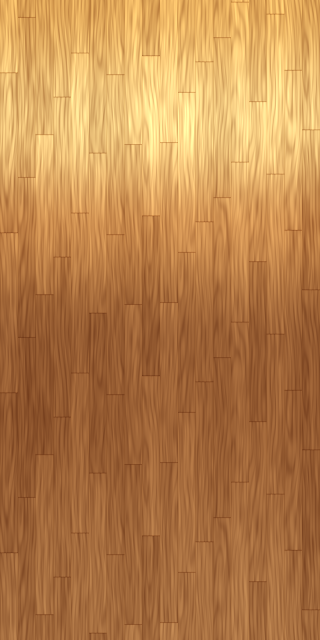
Write a Shadertoy shader that draws this texture.

```glsl
// Strip parquet: 18 columns of narrow upright planks, four lengths down, with staggered joints.
// Each plank gets its own tone, and grain from warped elongated rings plus layered streaks.
// A warm band of light falls across the upper third and fades to brown below.
#define COLUMNS 18.0
#define ROWS 4.0
#define TONE_PERIOD 2.0      // plank lengths before the planks repeat
#define SEAM_WIDTH 0.0024    // fraction of the canvas width
#define RINGS 5.0            // growth rings across one plank
#define GRAIN 0.16
#define TONE_SPREAD 0.23
#define AMBER vec3(0.88, 0.655, 0.35)
#define PALE vec3(0.95, 0.785, 0.495)
#define TAN vec3(0.785, 0.535, 0.295)
#define DARK vec3(0.585, 0.358, 0.193)
#define BROWN vec3(0.64, 0.42, 0.24)

const float TAU = 6.28318;

float hash(vec2 p) {
    p = fract(p * vec2(0.1031, 0.1137));
    p += dot(p, p.yx + 33.33);
    return fract((p.x + p.y) * p.x * 37.7);
}

float valueNoise(vec2 p) {
    vec2 i = floor(p), f = fract(p);
    f = f * f * (3.0 - 2.0 * f);
    return mix(mix(hash(i), hash(i + vec2(1, 0)), f.x),
               mix(hash(i + vec2(0, 1)), hash(i + vec2(1, 1)), f.x), f.y);
}

// Light over the floor; t runs from the top edge down
vec3 litWood(float x, float t) {
    vec3 c = mix(AMBER, PALE, smoothstep(0.0, 0.18, t));
    c = mix(c, TAN, smoothstep(0.19, 0.36, t));
    c = mix(c, DARK, smoothstep(0.33, 0.54, t));
    c = mix(c, BROWN, smoothstep(0.62, 1.0, t));
    float band = exp(-pow((t - 0.2) / 0.08, 2.0));
    return c * (1.0 + 0.02 * band * cos(TAU * 2.4 * (x - 0.5)));
}

// Grain of one plank, about -1 to 1; q.x across, q.y along
float woodGrain(vec2 q, float seed) {
    float phase = seed * 40.0;
    float bend = 0.10 * sin(q.y * 4.0 + phase) + 0.03 * sin(q.y * 11.0 + phase * 1.7);
    vec2 heart = vec2(mix(-0.8, 1.8, fract(seed * 7.3)), fract(seed * 13.7));
    float radius = length((q - heart + vec2(bend, 0.0)) * vec2(1.0, 0.8));
    radius += 0.16 * valueNoise(q * vec2(2.5, 4.0) + phase);
    float ring = 0.5 + 0.5 * sin(TAU * RINGS * radius);
    // Fibres follow the bend of the rings
    vec2 fibre = q + vec2(bend, 0.0);
    float streaks = 0.9 * valueNoise(fibre * vec2(7.0, 2.5) + phase * 3.0)
                  + 1.3 * valueNoise(fibre * vec2(14.0, 9.0) + phase * 5.0) - 1.1;
    return 0.8 * (0.35 - pow(ring, 3.0)) + 1.1 * streaks;
}

vec3 parquet(vec2 uv, float pixel, float aspect) {
    float t = 1.0 - uv.y;
    float column = floor(uv.x * COLUMNS);
    // Golden-ratio steps with a slow growing sway spread the butt joints
    float sway = (0.18 + 0.014 * column) * sin(TAU * (column - 2.2) / 9.0);
    float stagger = fract(0.635 + 0.618 * column + sway);
    float along = t * ROWS - stagger;
    float row = mod(floor(along), TONE_PERIOD);
    vec2 q = vec2(fract(uv.x * COLUMNS), fract(along));
    float seed = hash(vec2(column * 3.7 + 11.0, row * 17.3 + 5.0));
    float tone = hash(vec2(column * 5.1 + 2.0, row * 23.9 + 41.0)) - 0.5;

    // Plank tone and grain; blue falls off fastest in dark fibres
    float shade = TONE_SPREAD * tone + GRAIN * woodGrain(q, seed);
    vec3 c = litWood(uv.x, t) * (1.0 + shade * vec3(0.75, 1.1, 1.4));

    // Seams: faint along the sides, stronger at the butt joints
    vec2 edge = min(q, 1.0 - q) * vec2(1.0 / COLUMNS, aspect / ROWS);
    vec2 seam = 1.0 - smoothstep(vec2(0.5 * SEAM_WIDTH - 0.5 * pixel),
                                 vec2(0.5 * SEAM_WIDTH + 0.5 * pixel), edge);
    c *= mix(vec3(1.0), vec3(0.93, 0.89, 0.83), seam.x);
    return c * mix(vec3(1.0), vec3(0.80, 0.68, 0.55), seam.y);
}

void mainImage(out vec4 fragColor, in vec2 fragCoord) {
    float pixel = 1.0 / iResolution.x;
    float aspect = iResolution.y / iResolution.x;
    vec3 sum = vec3(0.0);
    // Four samples per pixel keep the fine grain smooth
    for (int k = 0; k < 4; k++) {
        vec2 shift = vec2(k & 1, k >> 1) * 0.5 - 0.25;
        sum += parquet((fragCoord + shift) / iResolution.xy, pixel, aspect);
    }
    fragColor = vec4(clamp(sum * 0.25, 0.0, 1.0), 1.0);
}
```
